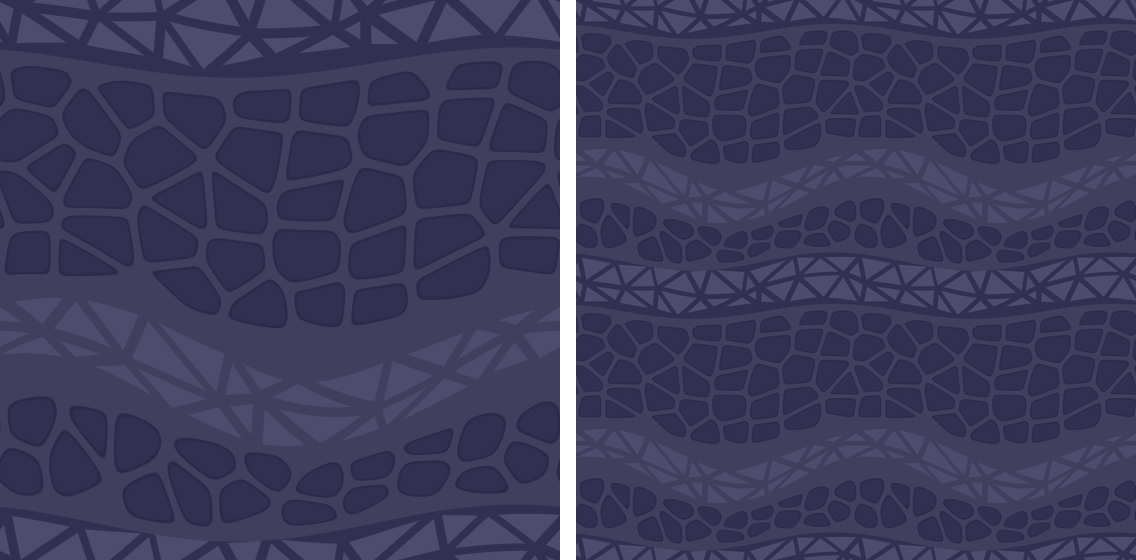
Left, the tile; right, the same tile 2 across and 2 down.
Reproduce this pattern procedurally as a WebGL 1 fragment shader.

```glsl
precision highp float;
// Layered underground wall: a dark seam of shards, a course of rounded stones,
// a sagging seam of pale shards and a bed of pebbles. Stones are smoothed Voronoi
// cells, shards are inset triangles of a jittered mesh; both wrap across x.
uniform vec2 u_resolution;

const float TAU = 6.2831853;

vec2 hash2(vec2 p) {
  return fract(sin(vec2(dot(p, vec2(127.1, 311.7)), dot(p, vec2(269.5, 183.3)))) * 4375.85);
}

// Random pair per cell, periodic after the given number of columns
vec2 cellRandom(vec2 id, float columns, float seed) {
  return hash2(vec2(mod(id.x, columns), id.y) + seed);
}

// Depth inside the nearest stone; q counts cells, size is one cell on the canvas
float stoneDepth(vec2 q, vec2 grid, vec2 size, float roundness, float seed) {
  if (q.y < 0.0 || q.y > grid.y) return -1.0;
  vec2 home = floor(q), nearId = home, nearest = vec2(9.0);
  for (int j = -2; j <= 2; j++) {
    for (int i = -2; i <= 2; i++) {
      vec2 id = home + vec2(float(i), float(j));
      vec2 toSeed = (id + 0.15 + 0.7 * cellRandom(id, grid.x, seed) - q) * size;
      if (dot(toSeed, toSeed) < dot(nearest, nearest)) {
        nearest = toSeed;
        nearId = id;
      }
    }
  }
  if (nearId.y < 0.0 || nearId.y >= grid.y) return -1.0;

  // Exponential smooth minimum over the band limits and all cell edges
  float sum = exp(-q.y * size.y / roundness) + exp((q.y - grid.y) * size.y / roundness);
  for (int j = -2; j <= 2; j++) {
    for (int i = -2; i <= 2; i++) {
      vec2 id = nearId + vec2(float(i), float(j));
      vec2 toSeed = (id + 0.15 + 0.7 * cellRandom(id, grid.x, seed) - q) * size;
      vec2 across = toSeed - nearest;
      if (dot(across, across) > 1e-6)
        sum += exp(-dot(0.5 * (nearest + toSeed), normalize(across)) / roundness);
    }
  }
  return -roundness * log(sum);
}

// Depth behind the line a-b, positive on its left
float edgeDepth(vec2 p, vec2 a, vec2 b) {
  vec2 along = normalize(b - a);
  return dot(p - a, vec2(-along.y, along.x));
}

float triangleDepth(vec2 p, vec2 a, vec2 b, vec2 c) {
  return min(edgeDepth(p, a, b), min(edgeDepth(p, b, c), edgeDepth(p, c, a)));
}

// Jittered mesh corner; odd rows are shifted by half a column
vec2 meshCorner(vec2 id, float columns, vec2 size, float seed) {
  vec2 jitter = 0.56 * (cellRandom(id, columns, seed) - 0.5);
  return (id + vec2(0.5 * mod(id.y, 2.0), 0.0) + jitter) * size;
}

// Depth inside a two-row strip of shards; p.y starts at the foot of the strip
float shardDepth(vec2 p, float columns, float rowHeight, float seed) {
  vec2 size = vec2(1.0 / columns, rowHeight);
  float column = floor(p.x * columns), depth = -1.0;
  for (int row = 0; row < 2; row++) {
    for (int i = -2; i <= 1; i++) {
      vec2 id = vec2(column + float(i), float(row));
      vec2 a = meshCorner(id, columns, size, seed);
      vec2 b = meshCorner(id + vec2(1.0, 0.0), columns, size, seed);
      vec2 c = meshCorner(id + vec2(1.0, 1.0), columns, size, seed);
      vec2 d = meshCorner(id + vec2(0.0, 1.0), columns, size, seed);
      vec2 inset = 0.006 + 0.005 * cellRandom(id, columns, seed + 7.0);
      float lower = triangleDepth(p, a, b, row == 0 ? d : c) - inset.x;
      float upper = triangleDepth(p, row == 0 ? b : a, c, d) - inset.y;
      depth = max(depth, max(lower, upper));
    }
  }
  return depth;
}

float cover(float depth) {
  return clamp(depth * u_resolution.y + 0.5, 0.0, 1.0);
}

// Fill with a thin darker rim
vec3 paintStone(vec3 color, float depth) {
  color = mix(color, vec3(0.168, 0.163, 0.292), cover(depth));
  return mix(color, vec3(0.196, 0.190, 0.320), cover(depth - 0.004));
}

void main() {
  vec2 p = gl_FragCoord.xy / u_resolution;
  float sag = cos(TAU * (p.x - 0.42)), deepSag = cos(TAU * (p.x - 0.55));
  vec3 shardColor = vec3(0.304, 0.298, 0.430);
  vec3 color = vec3(0.255, 0.246, 0.369);

  // Stone course
  float foot = 0.453 - 0.05 * deepSag, head = 0.872 - 0.027 * sag;
  vec2 q = vec2(p.x * 8.0, 5.0 * (p.y - foot) / (head - foot));
  color = paintStone(color, stoneDepth(q, vec2(8.0, 5.0), vec2(0.125, 0.083), 0.005, 3.0) - 0.007);

  // Pebble bed
  foot = 0.080 - 0.033 * sag;
  head = 0.247 - 0.058 * deepSag;
  q = vec2(p.x * 10.0, 2.0 * (p.y - foot) / (head - foot));
  color = paintStone(color, stoneDepth(q, vec2(10.0, 2.0), vec2(0.1, 0.083), 0.007, 19.0) - 0.006);

  // Pale shard seam
  vec2 seam = vec2(p.x, p.y - 0.273 + 0.074 * deepSag);
  color = mix(color, shardColor, cover(shardDepth(seam, 7.0, 0.067, 31.0)));

  // Dark seam running through the top and bottom edges, with its own shards
  float dark = max(p.y - 0.888 + 0.027 * sag, 0.066 - 0.033 * sag - p.y);
  color = mix(color, vec3(0.196, 0.190, 0.320), cover(dark));
  seam = vec2(p.x, fract(p.y + 0.03 * sag - 0.477) - 0.424);
  color = mix(color, shardColor, cover(min(dark, shardDepth(seam, 8.0, 0.076, 47.0))));

  gl_FragColor = vec4(color, 1.0);
}
```
